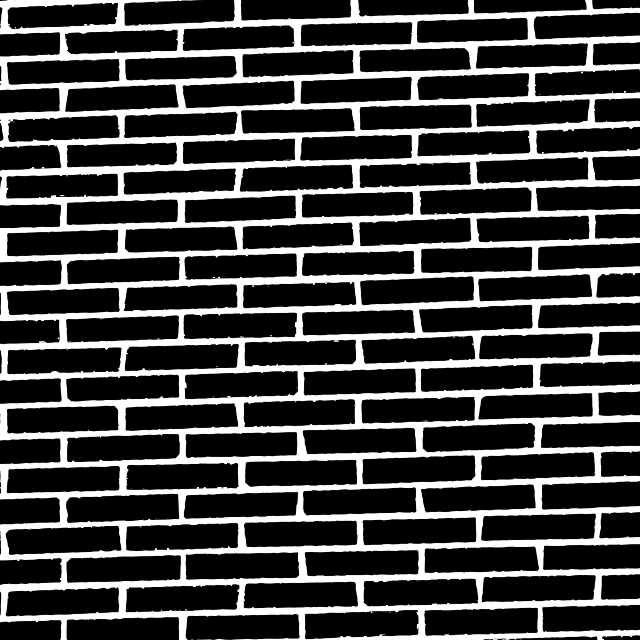
Give the GLSL for this pattern, as a Shadertoy shader.

```glsl
// Black running-bond bricks with white mortar, in courses that climb to the right.
// A gentle warp maps the canvas to brick cells; each cell draws a rounded box
// whose ends, tilt and corners vary by hash, with edges nibbled by value noise.

const vec3 BRICK = vec3(0.0);
const vec3 MORTAR = vec3(1.0);
const vec2 JOINT = vec2(0.0100, 0.0094);   // mortar widths: upright, level
const float CORNER_RADIUS = 0.0028;
const float COURSE_HEIGHT = 0.04355;       // height of the top course
const float COURSE_GROWTH = 0.000111;      // quadratic growth down the wall

float hash(vec2 p) {
    return fract(sin(dot(p, vec2(127.1, 311.7))) * 43758.5453);
}

float signedHash(vec2 p) {
    return 2.0 * hash(p) - 1.0;
}

float valueNoise(vec2 p) {
    vec2 i = floor(p), f = fract(p);
    f = f * f * (3.0 - 2.0 * f);
    return mix(mix(hash(i), hash(i + vec2(1, 0)), f.x),
               mix(hash(i + vec2(0, 1)), hash(i + vec2(1, 1)), f.x), f.y);
}

float roundedBox(vec2 p, vec2 halfSize, float radius) {
    vec2 q = abs(p) - halfSize + radius;
    return length(max(q, 0.0)) + min(max(q.x, q.y), 0.0) - radius;
}

// Continuous course number, measured down from the top of the wall
float courseAt(vec2 p) {
    float slope = 0.0335 - 0.0075 * p.y;
    float drop = p.y - 0.0247 + slope * (p.x - 0.098);
    float a = COURSE_HEIGHT, b = COURSE_GROWTH;
    return (sqrt(a * a + 4.0 * b * drop) - a) / (2.0 * b);
}

// Distance to one irregular brick centred at the origin
float brickDistance(vec2 p, vec2 cell, vec2 id) {
    vec2 side = sign(p);
    vec2 endId = id + vec2(0.37 * side.x, 5.3);
    vec2 cornerId = id + side * vec2(0.23, 0.41);
    vec2 halfSize = 0.5 * (cell - JOINT);

    // Slight tilt and height change, then slanted or shortened ends
    p.y += 0.012 * signedHash(id + 3.1) * p.x + 0.0008 * signedHash(id + 7.7);
    halfSize.y += 0.0007 * signedHash(id + 11.3);
    float slant = signedHash(endId);
    halfSize.x += 0.0012 * signedHash(endId + 2.9)
                + (0.05 * slant + 0.13 * slant * slant * slant) * p.y;
    float d = roundedBox(p, halfSize, CORNER_RADIUS);

    // A few corners are broken off
    float broken = 0.0065 * smoothstep(0.8, 1.0, hash(cornerId));
    vec2 fromCorner = abs(p) - halfSize;
    return max(d, (fromCorner.x + fromCorner.y + broken) * 0.7071);
}

// Fine roughness plus sparse chips, both eating into the brick edge
float edgeWear(vec2 p, vec2 id) {
    float wornness = hash(id + 17.9);
    float rough = 0.0012 * (valueNoise(p * 150.0) - 0.5);
    float chips = smoothstep(0.68, 0.95, valueNoise(p * 210.0 + 40.0));
    return rough + chips * mix(0.0006, 0.0032, wornness * wornness);
}

void mainImage(out vec4 fragColor, in vec2 fragCoord) {
    vec2 p = fragCoord / iResolution.xy;
    p.y = 1.0 - p.y;

    // Courses, then bricks offset by half a length on every other course
    float course = courseAt(p);
    float row = floor(course + 0.5);
    float brickLength = 0.1826 + 0.0037 * p.y;
    float shift = 0.0065 + 0.0012 * signedHash(vec2(row, 23.0));
    float along = (p.x - shift) / brickLength - 0.5 * mod(row, 2.0);
    float column = floor(along);

    vec2 id = vec2(column, row);
    vec2 cell = vec2(brickLength, COURSE_HEIGHT + 2.0 * COURSE_GROWTH * row);
    vec2 local = vec2(along - column - 0.5, course - row) * cell;

    float d = brickDistance(local, cell, id) + edgeWear(p, id);
    float pixel = 1.0 / min(iResolution.x, iResolution.y);
    float mortar = smoothstep(-0.6 * pixel, 0.6 * pixel, d);
    fragColor = vec4(mix(BRICK, MORTAR, mortar), 1.0);
}
```
